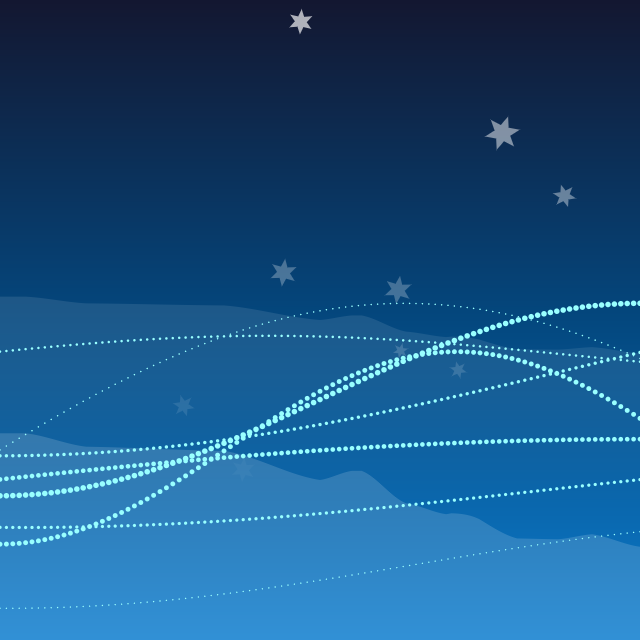
Reproduce this background procedurally as a WebGL 1 fragment shader.

```glsl
precision highp float;
uniform vec2 u_resolution;

#define SKY_TOP vec3(0.075, 0.09, 0.19)
#define SKY_MID vec3(0.015, 0.28, 0.495)
#define SKY_LOW vec3(0.05, 0.49, 0.81)
#define DOT_COLOR vec3(0.6, 1.0, 1.0)
#define DOT_PITCH 0.01
#define STAR_ALPHA 0.7
#define FAR_HAZE 0.1
#define NEAR_HAZE 0.15
#define FAR_CREST 0.5365
#define NEAR_CREST 0.323

float pixel;

// Smooth coverage of a shape from its signed distance
float cover(float d) {
  return clamp(0.5 - d / pixel, 0.0, 1.0);
}

// Softened step of a given height between two x positions
float ramp(float x, float start, float end, float height) {
  float t = clamp((x - start) / (end - start), 0.0, 1.0);
  return height * mix(t, smoothstep(0.0, 1.0, t), 0.5);
}

// How far the ridge has fallen from its left end
float ridgeDrop(float x) {
  float drop = ramp(x, 0.04, 0.135, 0.021) + ramp(x, 0.135, 0.35, 0.0065);
  drop += ramp(x, 0.35, 0.5, 0.0455) - ramp(x, 0.5, 0.55, 0.0143);
  drop += ramp(x, 0.565, 0.635, 0.0508) + ramp(x, 0.635, 0.697, 0.0169);
  drop += ramp(x, 0.705, 0.808, 0.0508) - ramp(x, 0.697, 0.749, 0.013);
  drop += ramp(x, 0.8, 0.87, 0.0014) - ramp(x, 0.872, 0.925, 0.0078);
  return drop + ramp(x, 0.925, 1.0, 0.0195);
}

// Six-pointed star, dimmer towards the ground
float star(vec2 p, vec2 center, float radius, float tilt) {
  vec2 q = p - center;
  float sector = radians(60.0);
  float angle = atan(q.x, q.y) - tilt;
  angle = abs(mod(angle + 0.5 * sector, sector) - 0.5 * sector);
  vec2 folded = length(q) * vec2(cos(angle), sin(angle));
  float d = dot(folded - vec2(radius, 0.0), vec2(0.368, 0.93));
  float height = clamp((center.y - 0.193) / 0.807, 0.0, 1.0);
  return cover(d) * STAR_ALPHA * pow(height, 1.25);
}

// Row of dots along a cosine that turns at the given point
float dottedWave(vec2 p, vec2 turn, float amplitude, float frequency, float radius) {
  float x = floor(p.x / DOT_PITCH + 0.5) * DOT_PITCH;
  float y = turn.y + amplitude * (1.0 - cos(frequency * (x - turn.x)));
  return cover(length(p - vec2(x, y)) - radius);
}

void main() {
  pixel = 1.0 / u_resolution.y;
  vec2 p = gl_FragCoord.xy * pixel;

  // Night sky
  vec3 color = mix(SKY_LOW, SKY_MID, clamp(p.y * 2.0, 0.0, 1.0));
  color = mix(color, SKY_TOP, clamp(p.y * 2.0 - 1.0, 0.0, 1.0));

  // Stars
  float stars = star(p, vec2(0.470, 0.966), 0.0198, 0.07);
  stars += star(p, vec2(0.785, 0.792), 0.0275, 0.33);
  stars += star(p, vec2(0.882, 0.694), 0.0182, -0.31);
  stars += star(p, vec2(0.443, 0.574), 0.0218, 0.12);
  stars += star(p, vec2(0.622, 0.547), 0.0222, 0.14);
  stars += star(p, vec2(0.626, 0.452), 0.0118, 0.25);
  stars += star(p, vec2(0.716, 0.422), 0.0135, -0.25);
  stars += star(p, vec2(0.287, 0.366), 0.0170, -0.3);
  stars += star(p, vec2(0.380, 0.266), 0.0190, 0.1);
  stars += star(p, vec2(0.287, 0.167), 0.0140, 0.2);
  color = mix(color, vec3(1.0), stars);

  // Two hazy ridges sharing one outline
  float drop = ridgeDrop(p.x);
  float farHill = cover(p.y - FAR_CREST + 0.5 * drop);
  float nearHill = cover(p.y - NEAR_CREST + drop);
  float farFade = smoothstep(0.16, 0.54, p.y);
  color = mix(color, vec3(1.0), FAR_HAZE * farHill * farFade);
  color = mix(color, vec3(1.0), NEAR_HAZE * nearHill);

  // Dotted waves, fine to bold
  float dots = dottedWave(p, vec2(0.632, 0.526), -0.29, 2.15, 0.0011);
  dots = max(dots, dottedWave(p, vec2(0.013, 0.0495), 0.0672, 2.5, 0.001));
  dots = max(dots, dottedWave(p, vec2(0.419, 0.4753), -0.0298, 3.34, 0.0019));
  dots = max(dots, dottedWave(p, vec2(0.04, 0.1758), 0.0573, 1.96, 0.0025));
  dots = max(dots, dottedWave(p, vec2(0.0, 0.2878), 0.1406, 1.72, 0.0026));
  dots = max(dots, dottedWave(p, vec2(1.0, 0.3138), -0.0859, 1.3, 0.0036));
  dots = max(dots, dottedWave(p, vec2(0.0, 0.1497), 0.1504, 4.4, 0.0038));
  dots = max(dots, dottedWave(p, vec2(0.0, 0.2253), 0.1504, 3.1416, 0.0043));
  color = mix(color, DOT_COLOR, dots);

  gl_FragColor = vec4(color, 1.0);
}
```
